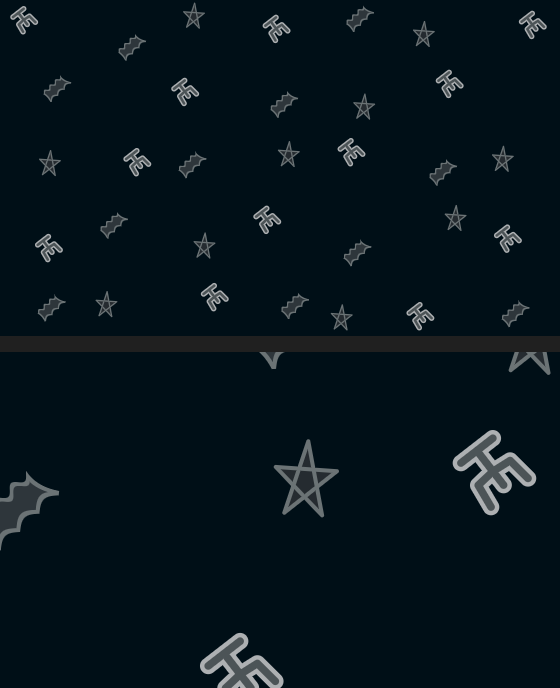
Top, the full canvas; bottom, a detail of the centre.
A Shadertoy shader for this pattern:

```glsl
const vec3 NIGHT = vec3(0.0, 0.06, 0.09);
const vec3 CHARCOAL = vec3(0.17, 0.20, 0.22);
const vec3 SLATE = vec3(0.30, 0.33, 0.34);
const vec3 GREY = vec3(0.42, 0.45, 0.46);
const vec3 SILVER = vec3(0.68, 0.69, 0.70);

vec3 hash3(vec2 p) {
    vec3 q = fract(vec3(p.xyx) * vec3(0.1031, 0.1030, 0.0973) + 0.37);
    q += dot(q, q.yxz + 33.33);
    return fract((q.xxy + q.yzz) * q.zyx);
}

float segment(vec2 p, vec2 a, vec2 b) {
    vec2 ab = b - a;
    return length(p - a - ab * clamp(dot(p - a, ab) / dot(ab, ab), 0.0, 1.0));
}

vec2 turn(vec2 p, float angle) {
    float c = cos(angle), s = sin(angle);
    return vec2(c * p.x + s * p.y, c * p.y - s * p.x);
}

// Slanted bat: rounded bumps above, cusps below, pointed wing tips
float bat(vec2 p) {
    p = turn(p, 0.76);
    float top = p.y - 0.36 - 0.10 * cos(11.2 * (p.x + 0.17));
    float bottom = -0.44 + 0.18 * abs(sin(4.76 * (p.x + 0.94))) - p.y;
    float right = p.x - 0.80 - 0.5 * (p.y - 0.3) * (p.y - 0.3);
    float left = -0.90 - 0.35 * p.y * p.y - p.x;
    return max(max(top, bottom) / 1.2, max(left, right));
}

vec2 starTip(float i) {
    float a = i * 2.51327;
    return vec2(0.8 * sin(a), cos(a));
}

// Five crossing strokes; x = distance to the strokes, y = inside flag
vec2 star(vec2 p) {
    p = turn(p, -0.07);
    float d = 9.0, sides = 0.0;
    for (float i = 0.0; i < 5.0; i++) {
        vec2 a = starTip(i), b = starTip(i + 1.0), e = b - a, w = p - a;
        d = min(d, segment(p, a, b));
        sides += step(e.x * w.y - e.y * w.x, 0.0);
    }
    return vec2(d, step(3.5, sides));
}

// Tilted fork: head bar, stem, crossbar and three prongs
float fork(vec2 p) {
    p = turn(p, 0.66);
    float d = segment(p, vec2(-0.50, 0.70), vec2(0.50, 0.70));
    d = min(d, segment(p, vec2(0.0, 0.70), vec2(0.0, -0.38)));
    p.x = abs(p.x);
    d = min(d, segment(p, vec2(0.0, 0.05), vec2(0.50, 0.0)));
    d = min(d, segment(p, vec2(0.50, 0.0), vec2(0.58, -0.62)));
    return d - 0.15;
}

void mainImage(out vec4 fragColor, in vec2 fragCoord) {
    // Jittered grid, one motif per cell
    vec2 cellSize = vec2(iResolution.x / iResolution.y / 7.0, 0.2);
    vec2 uv = fragCoord / iResolution.y;
    vec2 cell = floor(uv / cellSize);
    vec3 rnd = hash3(cell + 5.0);
    vec2 jitter = (rnd.xy - 0.5) * vec2(0.50, 0.52);
    vec2 p = (uv - (cell + 0.5 + jitter) * cellSize) / 0.04;
    float pixel = 25.0 / iResolution.y;

    // Choose the motif
    float kind = mod(cell.x + 2.0 * cell.y, 3.0);
    float inside, edge;
    vec3 fill = CHARCOAL, ink = GREY;
    if (kind < 0.5) {
        float d = bat(p);
        inside = clamp(0.5 - d / pixel, 0.0, 1.0);
        edge = abs(d) - 0.055;
        fill = CHARCOAL * 1.05;
    } else if (kind < 1.5) {
        vec2 s = star(p);
        edge = s.x - 0.05;
        inside = s.y;
        fill = CHARCOAL * 0.85;
    } else {
        float d = fork(p);
        inside = clamp(0.5 - d / pixel, 0.0, 1.0);
        edge = abs(d) - 0.055;
        fill = SLATE;
        ink = SILVER;
    }

    // Leave a few cells empty, then paint fill and outline
    float present = step(0.06, rnd.z);
    vec3 color = mix(NIGHT, fill, inside * present);
    color = mix(color, ink, clamp(0.5 - edge / pixel, 0.0, 1.0) * present);
    fragColor = vec4(color, 1.0);
}
```
